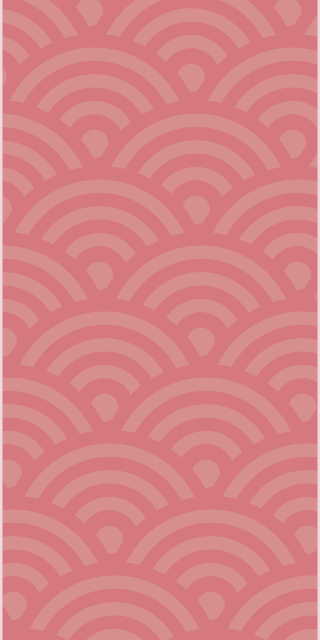
This pattern is drawn by a WebGL 2 fragment shader. Its source:

```glsl
#version 300 es
precision highp float;
// Overlapping wave scales: concentric arches around a disc, in staggered rows.

uniform vec2 u_resolution;
out vec4 fragColor;

// Lengths are fractions of the canvas height.
#define PERIOD 0.3095        // spacing of scales along a row
#define ROW_STEP 0.1031      // spacing of rows
#define STAGGER 0.4874       // sideways shift per row, in periods
#define ANCHOR vec2(0.314, 0.466)
#define SCALE_RADIUS 0.1716
#define DISC_RADIUS 0.0221
#define FIRST_RING 0.0566    // mid-line radius of the innermost ring
#define RING_PITCH 0.0417
#define RING_HALF 0.0104
#define STRETCH 1.015        // slight sideways narrowing of the scales
#define MARGIN 0.00195       // pale strip at the left and right sides

const vec3 ROSE = vec3(0.84, 0.47, 0.50);
const vec3 DUSTY_PINK = vec3(0.84, 0.56, 0.55);
const vec3 PALE_EDGE = vec3(0.95, 0.85, 0.85);

// Soft coverage of a shape from its signed distance
float coverage(float dist, float pixel) {
    return 1.0 - smoothstep(-0.5 * pixel, 0.5 * pixel, dist);
}

// Signed distance to the disc and its three rings
float motif(float r) {
    float ring = clamp(floor((r - FIRST_RING) / RING_PITCH + 0.5), 0.0, 2.0);
    float rings = abs(r - FIRST_RING - ring * RING_PITCH) - RING_HALF;
    return min(r - DISC_RADIUS, rings);
}

void main() {
    float pixel = 1.0 / u_resolution.y;
    vec2 p = gl_FragCoord.xy * pixel;
    vec2 q = p - ANCHOR;
    float baseRow = floor(q.y / ROW_STEP);
    vec3 color = ROSE;

    // Paint the rows from back (upper) to front (lower)
    for (int i = 2; i >= -2; i--) {
        float row = baseRow + float(i);
        float across = q.x / PERIOD - row * STAGGER;
        vec2 local = vec2((fract(across + 0.5) - 0.5) * PERIOD * STRETCH,
                          q.y - row * ROW_STEP);
        float r = length(local);
        vec3 scaleColor = mix(ROSE, DUSTY_PINK, coverage(motif(r), pixel));
        color = mix(color, scaleColor, coverage(r - SCALE_RADIUS, pixel));
    }

    // Pale side strips
    float side = min(p.x, u_resolution.x * pixel - p.x);
    color = mix(color, PALE_EDGE, coverage(side - MARGIN * 2.0, pixel));
    fragColor = vec4(color, 1.0);
}
```
